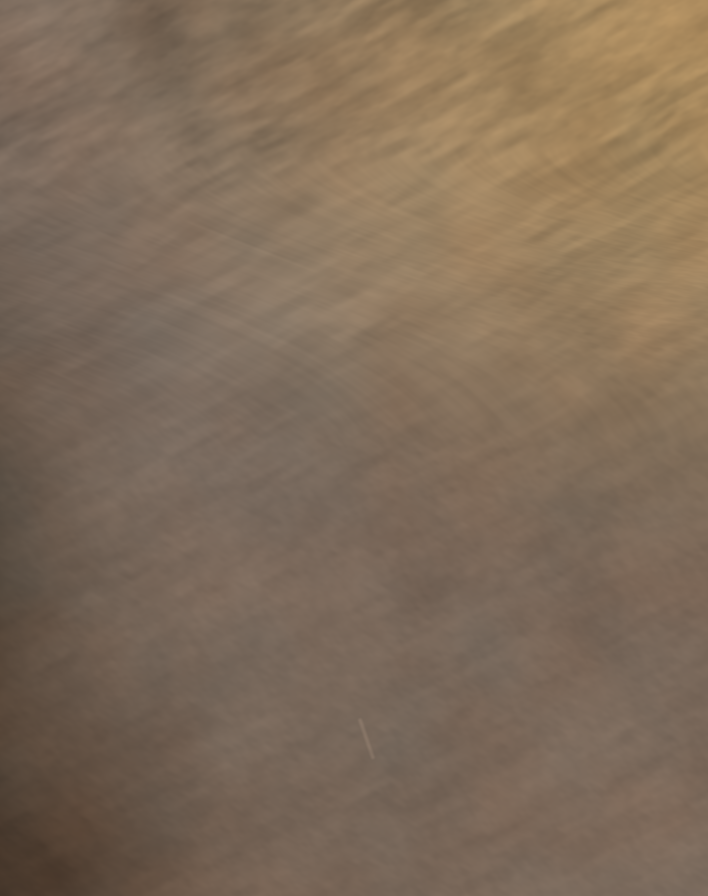
Reproduce this texture procedurally as a WebGL 2 fragment shader.

```glsl
#version 300 es
precision highp float;

uniform vec2 u_resolution;
out vec4 fragColor;

float hash(vec2 cell) {
  vec3 q = fract(vec3(cell.xyx) * vec3(0.1031, 0.1030, 0.0973));
  q += dot(q, q.yzx + 33.33);
  return fract((q.x + q.y) * q.z);
}

float valueNoise(vec2 p) {
  vec2 cell = floor(p);
  vec2 f = fract(p);
  f = f * f * f * (f * (f * 6.0 - 15.0) + 10.0);
  float low = mix(hash(cell), hash(cell + vec2(1.0, 0.0)), f.x);
  float high = mix(hash(cell + vec2(0.0, 1.0)), hash(cell + vec2(1.0, 1.0)), f.x);
  return mix(low, high, f.y);
}

mat2 rotation(float angle) {
  float c = cos(angle), s = sin(angle);
  return mat2(c, -s, s, c);
}

// Layered noise centred on zero
float fbm(vec2 p, int octaves) {
  float sum = 0.0, amplitude = 0.5;
  for (int i = 0; i < octaves; i++) {
    sum += amplitude * (valueNoise(p) - 0.5);
    p = rotation(0.35) * p * 2.03 + 17.3;
    amplitude *= 0.5;
  }
  return sum;
}

// Noise stretched along a direction, with a slight waviness
float fibres(vec2 p, float angle, vec2 frequency) {
  vec2 q = rotation(angle) * p;
  q.y += 0.012 * fbm(p * 9.0, 2);
  return valueNoise(q * frequency + 41.0) + 0.6 * valueNoise(q * frequency * 1.9 + 87.0) - 0.8;
}

float segmentDistance(vec2 p, vec2 a, vec2 b) {
  vec2 ab = b - a;
  return length(p - a - ab * clamp(dot(p - a, ab) / dot(ab, ab), 0.0, 1.0));
}

float bump(float x, float centre, float width) {
  float d = (x - centre) / width;
  return exp(-d * d);
}

// Broad lighting: warm glow at upper right, shade along the left
vec3 lighting(vec2 uv) {
  vec3 base = mix(vec3(0.475, 0.405, 0.35), vec3(0.485, 0.425, 0.38), bump(length(uv - vec2(0.22, 0.62)), 0.0, 0.35));
  float glow = smoothstep(1.0, 0.0, length((uv - vec2(1.05, 0.95)) * vec2(0.9, 1.5)));
  vec3 color = mix(base, vec3(0.69, 0.565, 0.385), glow);
  float edge = exp(-uv.x / 0.14) * bump(uv.y, 0.33, 0.32);
  float corner = smoothstep(0.42, 0.0, length(uv * vec2(1.0, 1.5)));
  color *= 1.0 - vec3(0.27, 0.29, 0.33) * edge;
  return color * (1.0 - vec3(0.30, 0.36, 0.42) * corner);
}

void main() {
  vec2 uv = gl_FragCoord.xy / u_resolution;
  vec2 p = gl_FragCoord.xy / u_resolution.y;
  vec3 color = lighting(uv);

  // Soft mottling and long faint bands
  float upper = smoothstep(0.5, 0.85, uv.y);
  float mottle = fbm(p * 6.0 + 3.0, 4);
  float bands = fibres(p, 0.42, vec2(3.0, 17.0));
  float tone = 0.09 * mottle + 0.022 * bands;

  // Directional brushed fibres, stronger towards the top
  float streaks = fibres(p, 0.47, vec2(17.0, 75.0));
  float patches = 0.6 + 0.8 * valueNoise(p * 8.0 + 9.0);
  tone += streaks * patches * mix(0.022, 0.058, upper);

  // Fine short nap
  float nap = fibres(p, mix(-0.5, 0.4, upper), vec2(70.0, 125.0));
  tone += 0.022 * nap;

  // Shadowed fold at upper left and creases in the lower corner
  tone -= 0.06 * bump(uv.x + 0.35 * (uv.y - 0.9), 0.25, 0.035) * smoothstep(0.7, 0.95, uv.y);
  float crease = fibres(p, -0.75, vec2(4.0, 38.0));
  tone += 0.07 * crease * smoothstep(0.26, 0.04, length(uv));

  // A single pale scuff
  float scuff = segmentDistance(p, vec2(0.402, 0.196), vec2(0.416, 0.155));
  tone += 0.07 * smoothstep(0.004, 0.0, scuff);

  color *= 1.0 + 2.0 * tone;
  float tint = fbm(p * 11.0 + 60.0, 3);
  color += tint * vec3(0.028, -0.008, -0.025);
  fragColor = vec4(clamp(color, 0.0, 1.0), 1.0);
}
```
